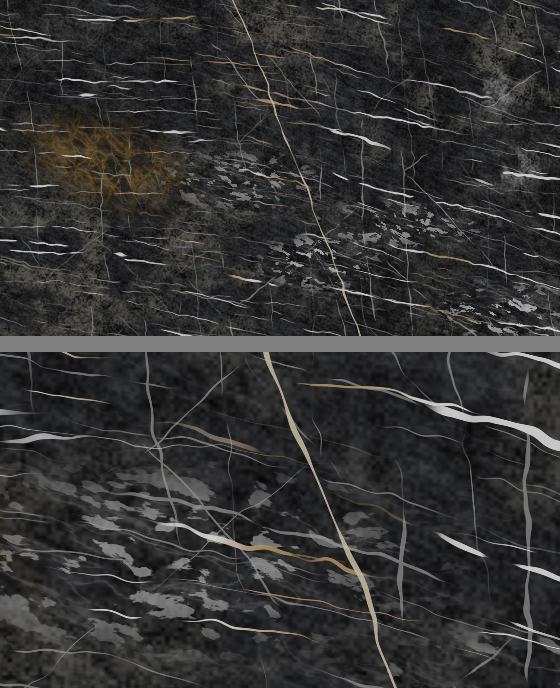
Top: the whole. Bottom: its middle third, enlarged.
Give the GLSL for this texture, as a WebGL 1 fragment shader.

```glsl
precision highp float;
// Black marble slab: a dark mottled ground with taupe clouds, an ochre stain
// and pale shards, crossed by families of broken veins. Each family is a set
// of warped, rotated rows; clouds and filaments come from fractal value noise.

uniform vec2 u_resolution;

const vec3 GROUND = vec3(0.118, 0.120, 0.126);
const vec3 TAUPE = vec3(0.345, 0.335, 0.305);
const vec3 ASH = vec3(0.47, 0.47, 0.465);
const vec3 OCHRE = vec3(0.50, 0.36, 0.15);
const vec3 UMBER = vec3(0.23, 0.19, 0.12);
const vec3 CREAM = vec3(0.76, 0.72, 0.63);
const vec3 CHALK = vec3(0.83, 0.83, 0.83);

float hash(vec2 p) {
  vec3 q = fract(p.xyx * 0.1031);
  q += dot(q, q.yzx + 33.33);
  return fract((q.x + q.y) * q.z);
}

float noise(vec2 p) {
  vec2 cell = floor(p), f = fract(p);
  f = f * f * (3.0 - 2.0 * f);
  float low = mix(hash(cell), hash(cell + vec2(1.0, 0.0)), f.x);
  float high = mix(hash(cell + vec2(0.0, 1.0)), hash(cell + 1.0), f.x);
  return mix(low, high, f.y);
}

float fbm(vec2 p) {
  float sum = 0.0, gain = 0.52;
  for (int i = 0; i < 5; i++) {
    sum += gain * noise(p);
    p = mat2(1.6, 1.2, -1.2, 1.6) * p + 17.3;
    gain *= 0.5;
  }
  return sum;
}

// Coordinates along and across a direction
vec2 turn(vec2 p, float angle) {
  vec2 along = vec2(cos(angle), sin(angle));
  return vec2(dot(p, along), dot(p, vec2(-along.y, along.x)));
}

// Soft ellipse: 1 in the middle, 0 at the rim
float blob(vec2 p, vec2 centre, vec2 radius) {
  return 1.0 - smoothstep(0.2, 1.0, length((p - centre) / radius));
}

// Thin bright crests where the noise crosses its mean
float filament(vec2 p, float sharpness) {
  return pow(1.0 - abs(2.0 * fbm(p) - 1.0), sharpness);
}

// Antialiased line that fades when thinner than a pixel
float stroke(float dist, float halfWidth, float pixel) {
  float w = max(halfWidth, 0.5 * pixel);
  return halfWidth / w * (1.0 - smoothstep(w - 0.5 * pixel, w + 0.5 * pixel, dist));
}

// Broken, jagged veins in rows along one direction
float veins(vec2 p, float angle, float spacing, float width, float cover, float seed) {
  float pixel = 1.0 / u_resolution.y, ink = 0.0;
  vec2 q = turn(p, angle) + 3.0;
  q.y += 0.07 * (noise(q * 1.6 + seed) - 0.5) + 0.011 * (noise(q * 12.0 + seed) - 0.5)
       + 0.007 * (noise(q * 48.0 + seed) - 0.5);
  float row = floor(q.y / spacing);
  for (int i = -1; i <= 1; i++) {
    float id = row + float(i);
    float shift = hash(vec2(id, seed)), weight = hash(vec2(id, seed + 7.0));
    float wander = noise(vec2(q.x * 2.5, id * 7.0 + seed)) - 0.5;
    float centre = (id + 0.5 + 0.8 * (shift - 0.5) + 0.7 * wander) * spacing;
    float run = noise(vec2(q.x * (2.5 + 5.0 * weight) + shift * 50.0, id * 3.7 + seed));
    float gaps = noise(vec2(q.x * 26.0, id * 5.3 + seed));
    float present = smoothstep(1.0 - cover, 1.2 - cover, run) * smoothstep(0.12, 0.42, gaps);
    float halfWidth = width * (0.4 + 1.4 * weight * weight) * (0.35 + 1.2 * gaps) * present;
    ink = max(ink, present * stroke(abs(q.y - centre), halfWidth, pixel));
  }
  return ink;
}

// Dark ground with grain, brushed streaks and cloudy patches
vec3 ground(vec2 p) {
  float grain = fbm(p * 44.0) + 0.7 * noise(p * 230.0) - 0.35;
  float streak = noise(turn(p, -0.45) * vec2(24.0, 170.0)) * fbm(p * 7.0 + 4.0);
  vec3 color = GROUND * (0.22 + 0.95 * grain + 0.85 * streak);
  color *= 0.8 + 0.5 * fbm(p * 3.0 + 9.0);
  float zone = max(blob(p, vec2(0.3, 0.2), vec2(0.62, 0.36)), blob(p, vec2(1.42, 0.84), vec2(0.55, 0.42)));
  zone = max(zone, 0.8 * blob(p, vec2(0.72, 0.9), vec2(0.32, 0.28)));
  float mottle = smoothstep(0.43, 0.72, fbm(p * 11.0 + 2.0)) * (1.9 * grain - 0.15);
  color = mix(color, TAUPE, clamp(mottle * (0.22 + 0.55 * zone), 0.0, 0.85));
  float pale = max(blob(p, vec2(1.48, 0.73), vec2(0.1, 0.13)), blob(p, vec2(1.54, 0.5), vec2(0.13, 0.1)));
  return mix(color, ASH, pale * grain * smoothstep(0.46, 0.56, fbm(p * 19.0 + 6.0)));
}

void main() {
  vec2 p = gl_FragCoord.xy / u_resolution.y;
  float pixel = 1.0 / u_resolution.y;
  vec2 warp = p + 0.04 * vec2(fbm(p * 9.0), fbm(p * 9.0 + 31.0));
  vec3 color = ground(p);

  // Ochre stain with a net of rusty filaments
  float stain = blob(turn(p - vec2(0.31, 0.52), -0.3), vec2(0.0), vec2(0.36, 0.17));
  float net = max(filament(turn(warp, -0.8) * vec2(9.0, 26.0), 11.0), filament(turn(warp, 1.0) * vec2(9.0, 24.0), 14.0));
  color = mix(color, UMBER, 0.6 * stain * fbm(p * 22.0));
  color = mix(color, OCHRE, 0.75 * stain * net);

  // Crushed bands of small pale shards, with a faint web elsewhere
  float crush = max(blob(p, vec2(0.95, 0.22), vec2(0.26, 0.12)), blob(p, vec2(1.5, 0.07), vec2(0.3, 0.13)));
  crush = max(crush, 0.8 * blob(p, vec2(1.2, 0.33), vec2(0.4, 0.10)));
  crush = max(crush, 0.7 * blob(p, vec2(0.72, 0.46), vec2(0.36, 0.13)));
  float shard = smoothstep(0.60, 0.67, fbm(turn(warp, -0.3) * vec2(38.0, 85.0)));
  float web = filament(turn(warp, -0.25) * vec2(13.0, 42.0), 16.0);
  color = mix(color, CHALK, 0.75 * crush * shard);
  color = mix(color, ASH, web * (0.13 + 0.4 * crush));

  // Hairlines and crossing fractures, then bright veins that fan to the right
  vec2 fan = p + vec2(0.0, -0.06 * p.x * p.x);
  fan.y = 2.0 * p.y - fan.y;
  fan.y = p.y + 0.06 * p.x * p.x;
  float faint = max(veins(fan, -0.14, 0.023, 0.0008, 0.50, 3.0), veins(p, 0.68, 0.15, 0.0010, 0.55, 11.0));
  faint = max(faint, veins(p, -0.85, 0.12, 0.0010, 0.55, 23.0));
  faint = max(faint, veins(p, -1.48, 0.065, 0.0010, 0.58, 37.0));
  color = mix(color, ASH * 1.25, 0.7 * faint);
  float bright = max(veins(fan, -0.09, 0.066, 0.0022, 0.55, 41.0), veins(fan, -0.04, 0.037, 0.0013, 0.48, 59.0));
  float rust = smoothstep(0.55, 0.8, noise(p * 4.5 + 8.0));
  color = mix(color, mix(CHALK, OCHRE * 1.15, 0.7 * rust), 0.92 * bright);

  // One long cream vein running steeply from top to bottom
  float path = 0.69 + 0.375 * (1.0 - p.y) + 0.025 * (noise(vec2(p.y * 5.0, 2.0)) - 0.5)
             + 0.010 * (noise(vec2(p.y * 32.0, 5.0)) - 0.5);
  float thickness = 0.0008 + 0.0026 * noise(vec2(p.y * 24.0, 9.0));
  color = mix(color, CREAM, 0.88 * stroke(0.935 * abs(p.x - path), thickness, pixel));

  gl_FragColor = vec4(clamp(color, 0.0, 1.0), 1.0);
}
```
